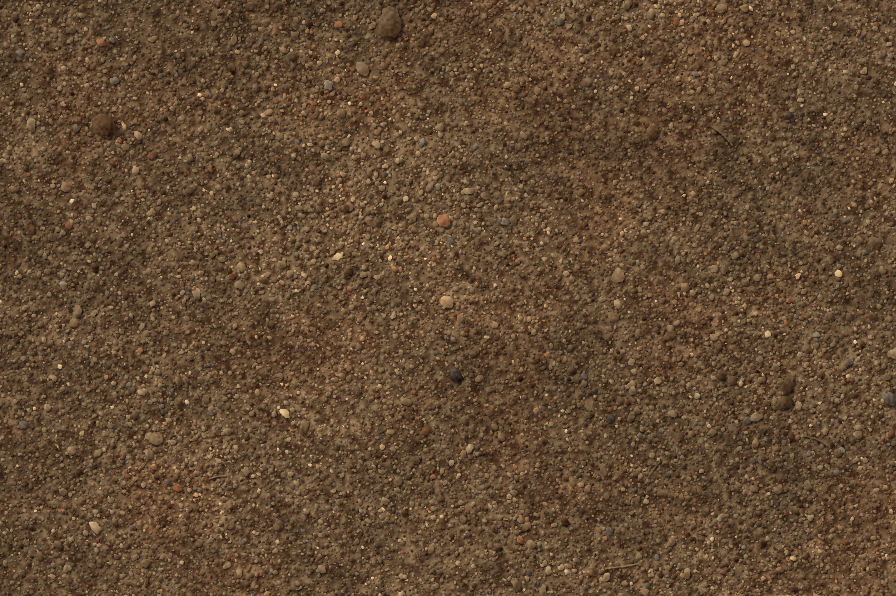
A Shadertoy shader for this texture:

```glsl
// Dry brown gravelly soil: packed grains, scattered stones, reddish clods and thin straws.

// Sine-free hash giving three values in 0..1
vec3 hash3(vec3 p) {
    p = fract(p * vec3(.1031, .1030, .0973));
    p += dot(p, p.yxz + 33.33);
    return fract((p.xxy + p.yxx) * p.zyx);
}

float valueNoise(vec2 p, float seed) {
    vec2 i = floor(p), f = fract(p);
    f = f * f * (3. - 2. * f);
    float bottom = mix(hash3(vec3(i, seed)).x, hash3(vec3(i + vec2(1, 0), seed)).x, f.x);
    float top = mix(hash3(vec3(i + vec2(0, 1), seed)).x, hash3(vec3(i + 1., seed)).x, f.x);
    return mix(bottom, top, f.y);
}

float fbm(vec2 p, float seed) {
    float sum = 0., weight = .5;
    for (int i = 0; i < 4; i++) {
        sum += weight * valueNoise(p, seed + float(i));
        p = mat2(1.6, 1.2, -1.2, 1.6) * p;
        weight *= .5;
    }
    return sum / .9375;
}

// Brown ramp from shadow to pale sand, zero being the middle brown
vec3 soilColor(float tone) {
    return vec3(.36, .27, .185) + tone * vec3(1., .93, .71);
}

vec2 rotate(vec2 p, float angle) {
    float c = cos(angle), s = sin(angle);
    return vec2(c * p.x - s * p.y, s * p.x + c * p.y);
}

// One layer of lit, irregular grains with small cast shadows
vec3 addGrains(vec3 ground, vec2 uv, float frequency, float density, float seed) {
    vec2 light = normalize(vec2(-.6, .8));
    vec2 p = rotate(uv, seed * 1.3) * frequency + 40.;
    light = rotate(light, seed * 1.3);
    float pixel = frequency / iResolution.y;
    for (int y = -1; y <= 1; y++)
    for (int x = -1; x <= 1; x++) {
        vec2 cell = floor(p) + vec2(x, y);
        vec3 place = hash3(vec3(cell, seed));
        if (place.z > density) continue;
        vec3 form = hash3(vec3(cell, seed + 17.));
        vec3 tint = hash3(vec3(cell, seed + 41.));

        // Squashed, wobbly outline
        float radius = mix(.22, .48, form.x * form.x);
        vec2 offset = (p - cell - place.xy) / radius;
        vec2 stretch = vec2(mix(.8, 1., form.y), mix(1.3, 1., form.y));
        float wobble = .6 * (valueNoise(offset * 1.6 + form.yz * 50., seed) - .5);
        float edge = length(rotate(offset, form.z * 6.3) * stretch) - 1. + wobble;
        float shade = length(rotate(offset + light * .4, form.z * 6.3) * stretch) - 1. + wobble;
        float blur = .5 * pixel / radius;

        // Mostly brown, sometimes rusty, grey or pale
        float tone = .07 + .19 * (tint.x + tint.y - 1.) + .13 * dot(offset, light);
        tone += .16 * (valueNoise(uv * 240., seed) - .5);
        vec3 color = soilColor(max(tone, -.24));
        if (tint.z < .04) color *= vec3(1.05, .87, .8);
        else if (tint.z < .09) color = mix(color, vec3(dot(color, vec3(.3))), .5);
        else if (tint.z > .96) color = color * 1.25 + vec3(.08, .075, .06);

        ground *= 1. - .5 * smoothstep(.2 + blur, -.15 - blur, shade);
        ground = mix(ground, color, smoothstep(blur, -blur, edge));
    }
    return ground;
}

// A few bent straws lying on the surface
vec3 addStraws(vec3 ground, vec2 uv) {
    for (int i = 0; i < 5; i++) {
        vec3 place = hash3(vec3(float(i), 7., 93.));
        vec3 form = hash3(vec3(float(i), 31., 57.));
        vec2 q = rotate(uv - place.xy * vec2(iResolution.x / iResolution.y, 1.), form.x * 2. - 1.);
        q.y += (form.y - .5) * 14. * q.x * q.x;
        float reach = mix(.012, .04, form.z);
        float d = length(vec2(max(abs(q.x) - reach, 0.), q.y)) - .0011;
        float below = length(vec2(max(abs(q.x) - reach, 0.), q.y + .003)) - .0015;
        float pixel = .7 / iResolution.y;
        ground *= 1. - .4 * smoothstep(pixel, -pixel, below);
        ground = mix(ground, soilColor(.08 + .14 * place.z), .8 * smoothstep(pixel, -pixel, d));
    }
    return ground;
}

void mainImage(out vec4 fragColor, in vec2 fragCoord) {
    vec2 uv = fragCoord / iResolution.y;

    // Fine dust between the grains
    float dust = fbm(uv * 120., 3.) - .5;
    vec3 color = soilColor(.015 + .5 * dust);

    // Grains from fine grit to rare stones, denser in coarse patches
    float coarse = smoothstep(.3, .7, fbm(uv * vec2(4., 6.), 11.));
    color = addGrains(color, uv, 150., .8, 1.);
    color = addGrains(color, uv, 100., mix(.25, .55, coarse), 2.);
    color = addGrains(color, uv, 62., mix(.06, .2, coarse), 3.);
    color = addGrains(color, uv, 36., .025, 4.);
    color = addGrains(color, uv, 19., .008, 5.);
    color = addStraws(color, uv);

    // Clumps, then broad reddish and dark drifts
    color *= 1. + .35 * (fbm(uv * vec2(22., 28.), 37.) - .5);
    color *= 1.02 + .32 * (fbm(uv * vec2(3., 5.), 23.) - .5);
    color *= mix(vec3(1), vec3(1.02, .98, .96), smoothstep(.5, .7, fbm(uv * 7., 29.)));
    fragColor = vec4(clamp(color, 0., 1.), 1.);
}
```
